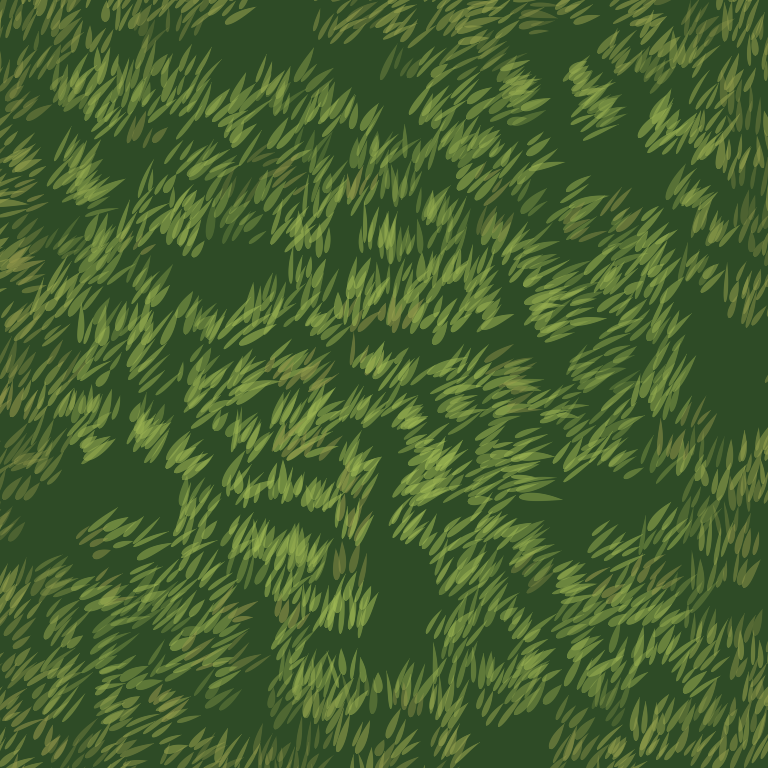
This texture is drawn by a WebGL 1 fragment shader. Its source:

```glsl
precision highp float;
// Painted meadow: tufts of curved, translucent grass blades on dark green ground.

uniform vec2 u_resolution;

// Colours
const vec3 GROUND = vec3(0.18, 0.295, 0.148);
const vec3 LEAF = vec3(0.59, 0.68, 0.31);
const vec3 SUNLIT = vec3(0.66, 0.76, 0.34);
const vec3 OLIVE = vec3(0.58, 0.59, 0.29);

// Layout, in canvas units
const float TUFTS_ACROSS = 18.0;
const int LAYERS = 2;
const int BLADES = 4;
const float BLADE_SPACING = 0.0125;
const float BLADE_LENGTH = 0.044;
const float BLADE_HALF_WIDTH = 0.0043;
const float BARE_LEVEL = 0.34;     // noise above this leaves bare ground

// Direction, in radians
const float LEAN = 0.95;
const float LEAN_DRIFT = 0.75;     // slow change over the canvas
const float LEAN_JITTER = 0.5;     // change from tuft to tuft
const float FAN = 0.09;            // spread from blade to blade

// Opacity of the paint
const float OPACITY = 0.62;
const float OPACITY_DROP = 0.3;

vec3 hash3(vec3 p) {
  p = fract(p * vec3(0.1031, 0.1030, 0.0973));
  p += dot(p, p.yxz + 33.33);
  return fract((p.xxy + p.yxx) * p.zyx);
}

float cornerGradient(vec2 corner, vec2 offset) {
  float angle = 6.2832 * hash3(vec3(corner + 50.0, 7.0)).x;
  return dot(vec2(cos(angle), sin(angle)), offset);
}

float gradientNoise(vec2 p) {
  vec2 i = floor(p), f = fract(p);
  vec2 u = f * f * f * (f * (f * 6.0 - 15.0) + 10.0);
  vec2 e = vec2(1.0, 0.0);
  float low = mix(cornerGradient(i, f), cornerGradient(i + e, f - e), u.x);
  float high = mix(cornerGradient(i + e.yx, f - e.yx),
                   cornerGradient(i + 1.0, f - 1.0), u.x);
  return 1.4 * mix(low, high, u.y);
}

// Approximate distance to a blade centred at 0: round root, curved, pointed tip.
float bladeDistance(vec2 p, vec2 dir, float len, float halfWidth, float bend) {
  float along = dot(p, dir) / len + 0.5;
  float t = clamp(along, 0.0, 1.0);
  float across = dot(p, vec2(dir.y, -dir.x)) - bend * len * (t * t - 0.3);
  float profile = 2.6 * sqrt(t) * (1.0 - t);
  return abs(across) - halfWidth * profile + abs(along - t) * len;
}

// Lays the blades of one tuft over the colour below.
vec3 paintTuft(vec3 color, vec2 uv, vec2 cell, float layer, float pixel) {
  vec3 seed = vec3(cell + 20.0, 11.0 + layer * 31.0);
  vec3 rnd = hash3(seed);
  vec2 center = (cell + 0.1 + 0.8 * rnd.xy) / TUFTS_ACROSS;
  if (distance(uv, center) > 0.06) return color;
  if (gradientNoise(center * 7.0 + 3.0) > BARE_LEVEL) return color;

  float lean = LEAN + LEAN_DRIFT * gradientNoise(center * 3.5 + 9.0)
             + LEAN_JITTER * (rnd.z - 0.5);
  vec2 side = vec2(sin(lean), -cos(lean));

  // Sunlit middle, dry and finer grass near the border
  vec3 mood = hash3(seed + 5.0);
  float sun = smoothstep(0.4, 0.1, distance(center, vec2(0.48, 0.4)));
  vec2 fromMiddle = abs(center - 0.5);
  float border = smoothstep(0.36, 0.48, max(fromMiddle.x, fromMiddle.y));
  float dry = max(border * (0.5 + 0.5 * mood.x), step(0.92, mood.y));
  vec3 paint = mix(mix(LEAF, SUNLIT, sun * mood.z), OLIVE, dry);
  float fade = mood.x * mood.x * (1.0 - 0.5 * sun);

  for (int i = 0; i < BLADES; i++) {
    float k = float(i) - 0.5 * float(BLADES - 1);
    vec3 vary = hash3(seed + vec3(0.0, 0.0, 100.0 + 13.0 * float(i)));
    vec3 shape = hash3(seed + vec3(0.0, 0.0, 200.0 + 17.0 * float(i)));
    float angle = lean - FAN * k + 0.25 * (vary.x - 0.5);
    vec2 dir = vec2(cos(angle), sin(angle));
    vec2 root = center + side * BLADE_SPACING * (k + 0.5 * (vary.y - 0.5))
              + dir * 0.016 * (vary.z - 0.5);
    float len = BLADE_LENGTH * mix(0.6, 1.3, shape.x) * (1.0 - 0.12 * dry);
    float halfWidth = BLADE_HALF_WIDTH * mix(0.65, 1.45, shape.y * shape.y)
                    * (1.0 - 0.12 * dry);
    float bend = 0.32 * (shape.z - 0.4);
    float d = bladeDistance(uv - root, dir, len, halfWidth, bend);
    float cover = 1.0 - smoothstep(-0.6 * pixel, 0.6 * pixel, d);
    float opacity = OPACITY - OPACITY_DROP * fade - 0.08 * vary.x;
    color = mix(color, paint, cover * opacity);
  }
  return color;
}

void main() {
  float pixel = 1.0 / u_resolution.y;
  vec2 uv = gl_FragCoord.xy * pixel;
  vec3 color = GROUND;
  for (int layer = 0; layer < LAYERS; layer++) {
    vec2 home = floor(uv * TUFTS_ACROSS);
    for (int y = 1; y >= -1; y--) {
      for (int x = -1; x <= 1; x++) {
        color = paintTuft(color, uv, home + vec2(x, y), float(layer), pixel);
      }
    }
  }
  gl_FragColor = vec4(color, 1.0);
}
```
